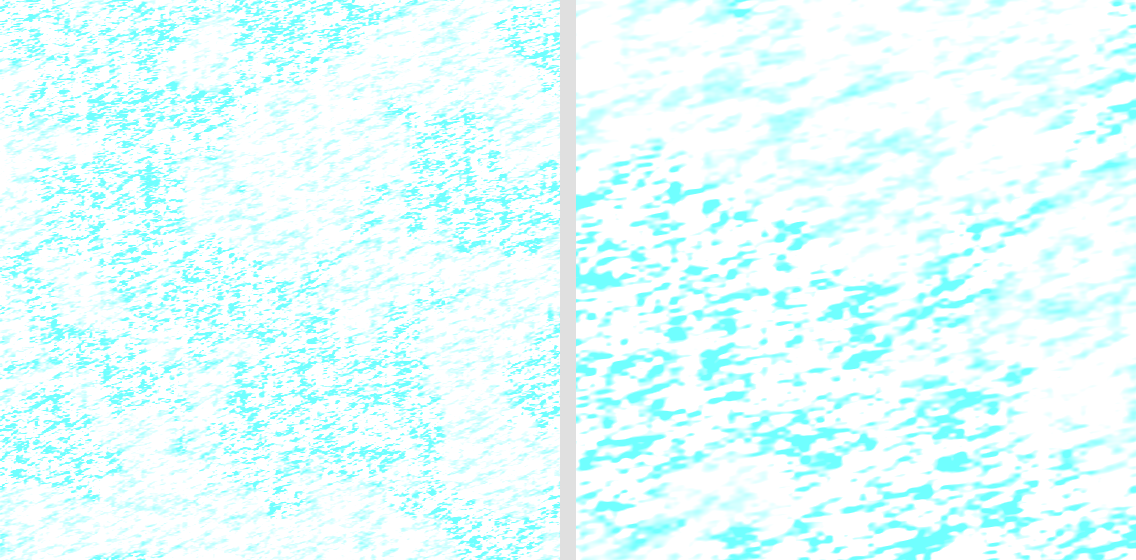
Left, the full canvas; right, a detail of the centre.
Reproduce this texture procedurally as a three.js fragment shader.

```glsl
// Draws white rough plaster with tilted cyan flecks gathered in ragged patches.
varying vec2 vUv;

const vec3 WHITE = vec3(1.0);
const vec3 CYAN = vec3(0.0, 1.0, 1.0);
const float NOISE_DEVIATION = 0.214;
const float MAX_INK = 0.56;

float hash(vec2 cell) {
  return fract(sin(dot(cell, vec2(127.1, 311.7))) * 43758.5453);
}

float valueNoise(vec2 p) {
  vec2 cell = floor(p);
  vec2 f = fract(p);
  vec2 blend = f * f * (3.0 - 2.0 * f);
  float bottom = mix(hash(cell), hash(cell + vec2(1.0, 0.0)), blend.x);
  float top = mix(hash(cell + vec2(0.0, 1.0)), hash(cell + vec2(1.0)), blend.x);
  return mix(bottom, top, blend.y);
}

// Layered noise, centred on zero
float fbm(vec2 p) {
  float sum = 0.0;
  float amplitude = 0.5;
  for (int octave = 0; octave < 5; octave++) {
    sum += amplitude * (valueNoise(p) - 0.5);
    p = p * 2.03 + vec2(17.3, 9.1);
    amplitude *= 0.53;
  }
  return sum;
}

// Wide flat grains leaning up to the right, with unit deviation
float streaks(vec2 uv, vec2 frequency, float lean) {
  vec2 sheared = vec2(uv.x, uv.y - lean * uv.x);
  return (valueNoise(sheared * frequency + 31.7) - 0.5) / NOISE_DEVIATION;
}

// Shaded slopes: broad ridges, flecks and crisp grain
float relief(vec2 uv, float roughness) {
  float ridges = streaks(uv, vec2(36.0, 105.0), 0.4);
  float flecks = streaks(uv, vec2(95.0, 235.0), 0.3);
  float grain = streaks(uv, vec2(205.0, 430.0), 0.1);
  vec3 weights = mix(vec3(0.6, 0.68, 0.42), vec3(0.36, 0.7, 0.62), roughness);
  return dot(vec3(ridges, flecks, grain), weights);
}

// Ragged areas where the surface is rougher
float patchMask(vec2 uv, float scale, float threshold, float softness) {
  float field = fbm(uv * scale + vec2(4.2, 8.6));
  return smoothstep(threshold - softness, threshold + softness, field);
}

void main() {
  float roughness = patchMask(vUv, 7.0, 0.03, 0.06);
  float gain = mix(0.14, 0.52, roughness);
  float ink = clamp(relief(vUv, roughness) * gain, 0.0, MAX_INK);
  gl_FragColor = vec4(mix(WHITE, CYAN, ink), 1.0);
}
```
